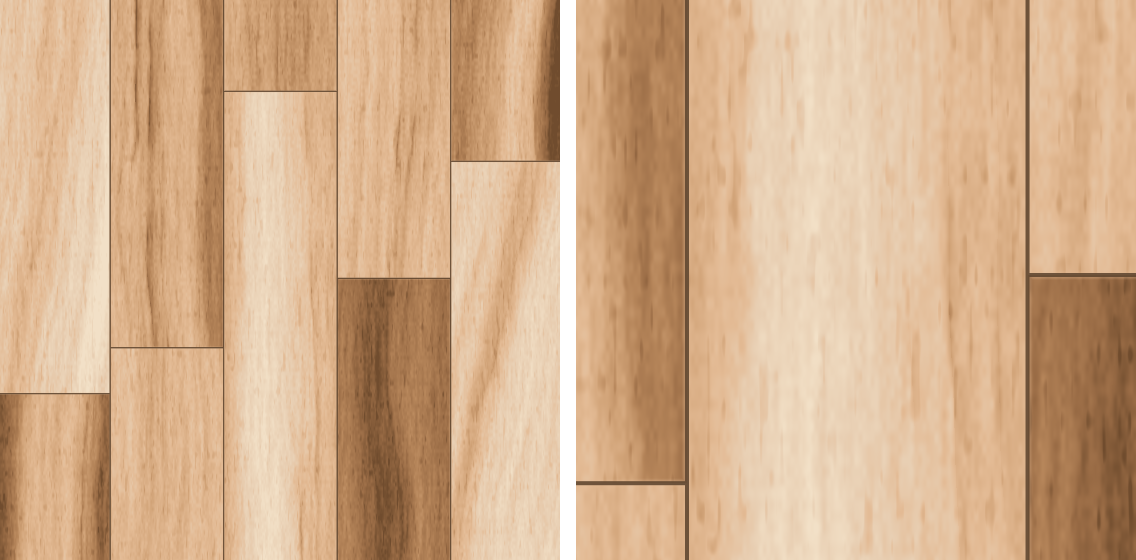
Left: the whole. Right: its middle third, enlarged.
Give the GLSL for this texture, as a WebGL 1 fragment shader.

```glsl
precision highp float;
// Wooden floor: five columns of staggered planks with streaked, veined grain.

uniform vec2 u_resolution;

const float PLANK_WIDTH = 0.2027;
const float LEFT_MARGIN = 0.006;    // part of the first plank beyond the left edge
const float GAP_HALF = 0.0012;
const float BEVEL_WIDTH = 0.0022;
const float BEND = 0.17;            // waviness of the grain
const float STREAK = 1.0;
const float FIBRE = 0.65;
const float SPECKLE = 0.5;
const float PORES = 0.7;
const float VEIN_WIDTH = 0.018;
const float VEIN_SPACING = 0.13;

const vec3 CREAM = vec3(0.95, 0.88, 0.78);
const vec3 PALE = vec3(0.91, 0.81, 0.70);
const vec3 HONEY = vec3(0.89, 0.73, 0.58);
const vec3 TAN = vec3(0.82, 0.64, 0.47);
const vec3 BROWN = vec3(0.71, 0.52, 0.35);
const vec3 UMBER = vec3(0.60, 0.42, 0.27);
const vec3 DARK = vec3(0.44, 0.30, 0.18);
const vec3 GAP_COLOR = vec3(0.38, 0.28, 0.19);

// Tones run from 0 (cream) to 6 (dark), given at four stops across the plank.
struct Plank {
  vec4 tones;
  float slant;
  float veinAt;
  float veinStrength;
};

float hash(vec2 p) {
  return fract(sin(dot(p, vec2(127.1, 311.7))) * 43758.5453);
}

float noise(vec2 p) {
  vec2 i = floor(p);
  vec2 f = fract(p);
  f = f * f * (3.0 - 2.0 * f);
  return mix(mix(hash(i), hash(i + vec2(1.0, 0.0)), f.x),
             mix(hash(i + vec2(0.0, 1.0)), hash(i + 1.0), f.x), f.y);
}

// Height of the end joint in each column
float jointHeight(float column) {
  if (column < 0.5) return 0.297;
  if (column < 1.5) return 0.379;
  if (column < 2.5) return 0.837;
  if (column < 3.5) return 0.503;
  return 0.712;
}

Plank choosePlank(float column, bool upper) {
  if (column < 0.5) {
    if (upper) return Plank(vec4(1.4, 2.0, 1.4, 0.4), 0.6, 0.4, 0.3);
    return Plank(vec4(5.5, 2.0, 2.5, 4.9), 0.0, 0.78, 0.8);
  }
  if (column < 1.5) {
    if (upper) return Plank(vec4(2.4, 3.1, 2.6, 4.5), -0.1, 0.24, 2.0);
    return Plank(vec4(2.2, 2.4, 2.2, 2.5), 0.0, 0.3, 0.6);
  }
  if (column < 2.5) {
    if (upper) return Plank(vec4(2.3, 2.9, 3.4, 2.7), 0.3, 0.5, 0.8);
    return Plank(vec4(2.3, 0.7, 1.8, 2.3), -0.1, 0.64, 1.1);
  }
  if (column < 3.5) {
    if (upper) return Plank(vec4(1.9, 2.0, 2.4, 2.1), 0.2, 0.5, 1.2);
    return Plank(vec4(4.7, 5.5, 4.6, 4.9), 0.0, 0.28, 0.7);
  }
  if (upper) return Plank(vec4(4.0, 3.5, 1.8, 5.8), 0.1, 0.8, 0.6);
  return Plank(vec4(1.1, 2.3, 1.2, 0.8), 0.9, 0.4, 0.5);
}

float toneAcross(vec4 t, float u) {
  float x = clamp(u, 0.0, 1.0) * 3.0;
  float tone = mix(t.x, t.y, smoothstep(0.0, 1.0, x));
  tone = mix(tone, t.z, smoothstep(1.0, 2.0, x));
  return mix(tone, t.w, smoothstep(2.0, 3.0, x));
}

vec3 woodColor(float tone) {
  vec3 c = mix(CREAM, PALE, clamp(tone, 0.0, 1.0));
  c = mix(c, HONEY, clamp(tone - 1.0, 0.0, 1.0));
  c = mix(c, TAN, clamp(tone - 2.0, 0.0, 1.0));
  c = mix(c, BROWN, clamp(tone - 3.0, 0.0, 1.0));
  c = mix(c, UMBER, clamp(tone - 4.0, 0.0, 1.0));
  return mix(c, DARK, clamp(tone - 5.0, 0.0, 1.0));
}

void main() {
  vec2 uv = gl_FragCoord.xy / u_resolution;
  float pixel = 1.0 / min(u_resolution.x, u_resolution.y);

  // Plank layout
  float x = (uv.x + LEFT_MARGIN) / PLANK_WIDTH;
  float column = floor(x);
  float u = fract(x);
  float joint = jointHeight(column);
  bool upper = uv.y > joint;
  float middle = upper ? 0.5 * (joint + 1.0) : 0.5 * joint;
  Plank plank = choosePlank(column, upper);
  vec2 seed = vec2(17.3, 9.7) * (column + (upper ? 6.0 : 1.0));

  // Broad colour bands and streaks along the bent grain
  float bend = noise(vec2(u * 1.5, uv.y * 3.5) + seed) - 0.5;
  float ripple = noise(vec2(u * 5.0, uv.y * 12.0) + seed) - 0.5;
  float across = u - plank.slant * (uv.y - middle) + BEND * bend + 0.04 * ripple;
  float tone = toneAcross(plank.tones, across);
  tone += STREAK * (noise(vec2(across * 9.0, uv.y * 1.5) + seed) - 0.5);
  tone += 0.7 * STREAK * (noise(vec2(across * 28.0, uv.y * 3.0) + seed) - 0.5);

  // Fine fibres, speckle and short dark pores
  float fibre = noise(uv * vec2(250.0, 28.0) + seed);
  float speckle = noise(uv * vec2(420.0, 150.0) + seed);
  float pore = noise(uv * vec2(320.0, 50.0) + seed.yx);
  tone += FIBRE * (fibre - 0.5) + SPECKLE * (speckle - 0.5);
  tone += PORES * smoothstep(0.72, 0.98, pore);

  // Broken veins, fading to one side
  for (int i = 0; i < 3; i++) {
    float k = float(i);
    float offset = across - plank.veinAt - k * VEIN_SPACING;
    float core = exp(-abs(offset) / VEIN_WIDTH);
    float shade = 0.35 * exp(-abs(offset) * 14.0) * step(0.0, offset);
    float patchy = smoothstep(0.2, 0.7, noise(vec2(k * 7.0, uv.y * 9.0) + seed));
    tone += plank.veinStrength * (core * (0.5 + fibre) + shade) * patchy / (1.0 + 0.6 * k);
  }
  vec3 color = woodColor(tone);

  // Bevelled edges and dark gaps
  float edge = min(min(u, 1.0 - u) * PLANK_WIDTH, abs(uv.y - joint));
  float bevel = 1.0 - smoothstep(GAP_HALF, GAP_HALF + BEVEL_WIDTH, edge);
  color = mix(color, HONEY, 0.3 * bevel);
  float gap = 1.0 - smoothstep(GAP_HALF - 0.5 * pixel, GAP_HALF + 0.5 * pixel, edge);
  color = mix(color, GAP_COLOR, 0.9 * gap);

  gl_FragColor = vec4(color, 1.0);
}
```
